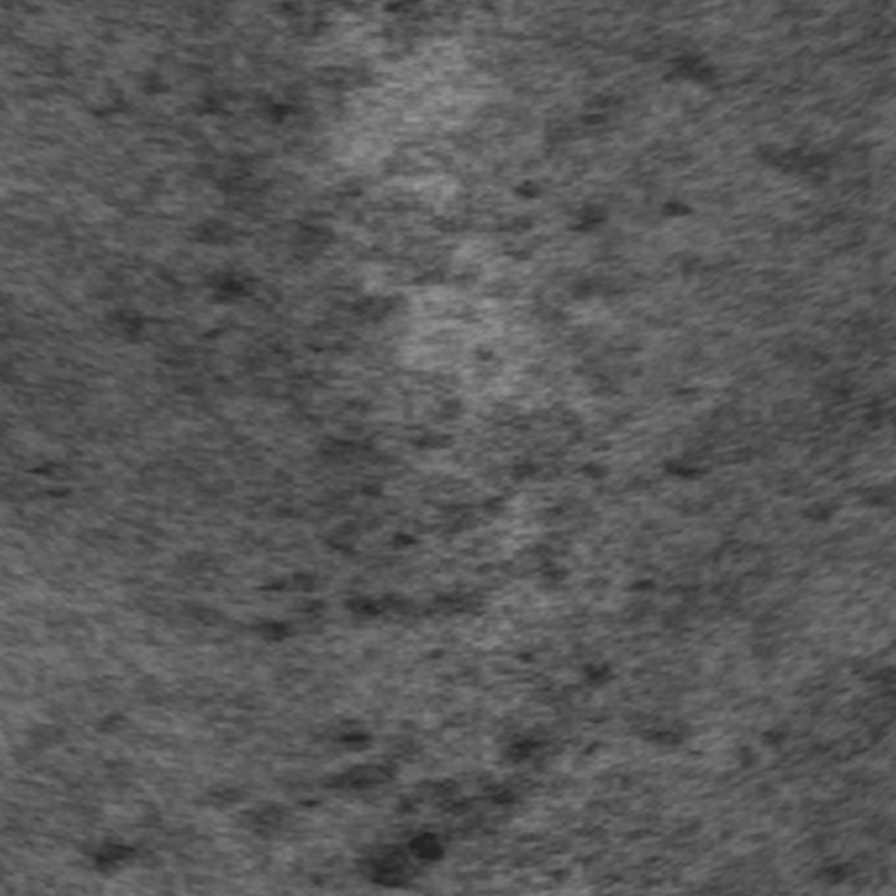
Write a WebGL 1 fragment shader that draws this texture.

```glsl
precision highp float;
// Soft grey weathered ground: broad cloudy tones, a patchy pale band down the
// middle, ragged dark pits scattered by a jittered grid, and fine flat grain
// whose direction bends gently from left to right.

uniform vec2 u_resolution;

float hash(vec2 p) {
  vec3 q = fract(vec3(p.xyx) * 0.1031);
  q += dot(q, q.yzx + 33.33);
  return fract((q.x + q.y) * q.z);
}

// Smooth value noise, centred on zero
float noise(vec2 p) {
  vec2 cell = floor(p), f = fract(p);
  f = f * f * f * (f * (f * 6.0 - 15.0) + 10.0);
  float low = mix(hash(cell), hash(cell + vec2(1.0, 0.0)), f.x);
  float high = mix(hash(cell + vec2(0.0, 1.0)), hash(cell + vec2(1.0, 1.0)), f.x);
  return mix(low, high, f.y) - 0.5;
}

float fbm(vec2 p) {
  float sum = 0.0, weight = 0.6;
  for (int i = 0; i < 4; i++) {
    sum += weight * noise(p);
    p = mat2(1.6, 1.2, -1.2, 1.6) * p + 17.3;
    weight *= 0.55;
  }
  return sum;
}

// Pits are common around the middle and lower left, rare at the right edge
float pitChance(vec2 p) {
  float column = exp(-pow((p.x - 0.46) / 0.29, 2.0));
  return column * mix(0.6, 0.36, smoothstep(0.05, 0.45, p.y));
}

// Deepest ragged pit covering p; grid sets the number of cells across
float pits(vec2 p, vec2 grid, float seed) {
  vec2 ragged = p + 0.016 * vec2(noise(p * vec2(32.0, 48.0) + seed),
                                 noise(p * vec2(36.0, 60.0) + seed + 40.0));
  vec2 home = floor(p * grid);
  float depth = 0.0;
  for (int y = -1; y <= 1; y++) {
    for (int x = -1; x <= 1; x++) {
      vec2 cell = home + vec2(float(x), float(y));
      vec2 id = cell + seed;
      vec2 jitter = vec2(hash(id + 3.7), hash(id + 9.1));
      vec2 centre = (cell + 0.15 + 0.7 * jitter) / grid;
      float size = mix(0.55, 1.2, hash(id + 21.3));
      vec2 d = (ragged - centre) * grid / (size * vec2(0.36, 0.27));
      float present = step(hash(id + 5.9), pitChance(centre));
      float strength = mix(0.35, 1.0, pow(hash(id + 31.7), 1.5));
      depth = max(depth, present * strength * exp(-pow(dot(d, d), 1.3)));
    }
  }
  return depth;
}

void main() {
  vec2 p = gl_FragCoord.xy / u_resolution;

  // Bent coordinates: grain falls to the right on the left, rises on the right
  vec2 flow = vec2(p.x, p.y - 0.25 * (p.x - 0.42) * (p.x - 0.42));

  // Broad tones and mid-size mottling
  float grey = 0.345 + 0.105 * fbm(p * vec2(4.0, 5.0) + 11.0);
  grey += 0.105 * fbm(flow * vec2(15.0, 24.0) + 53.0);

  // Pale patchy band, drifting right towards the bottom
  float bandX = mix(0.62, 0.48, p.y) + 0.12 * noise(p * 4.0 + 70.0);
  float band = exp(-pow((p.x - bandX) / 0.12, 2.0));
  float patches = smoothstep(-0.06, 0.26, fbm(p * vec2(10.0, 12.0) + 91.0));
  grey += band * (0.015 + 0.125 * patches);

  // Dark pits in two sizes, each with a faint lit lip below
  float pit = max(pits(p, vec2(11.0, 15.0), 4.0),
                  0.8 * pits(p, vec2(19.0, 27.0), 130.0));
  float lip = pits(p + vec2(0.004, 0.022), vec2(11.0, 15.0), 4.0);
  grey += 0.055 * lip * (1.0 - pit) - 0.165 * pit;

  // Fine grain, wider than tall, stronger inside the rough band
  float grain = 0.078 * noise(flow * vec2(48.0, 105.0) + 7.0)
              + 0.086 * noise(flow * vec2(90.0, 180.0) + 29.0)
              + 0.040 * noise(flow * vec2(170.0, 230.0) + 61.0);
  grey += grain * (1.0 + 0.35 * band);

  gl_FragColor = vec4(vec3(clamp(grey, 0.14, 0.62)), 1.0);
}
```
